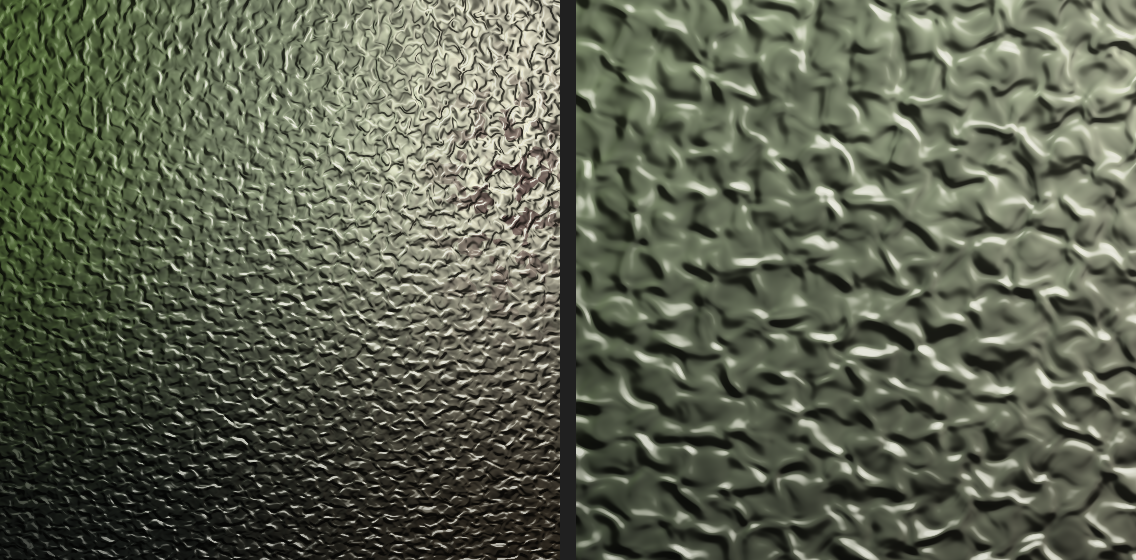
Left: the whole. Right: its middle third, enlarged.
Write a WebGL 1 fragment shader that draws this texture.

```glsl
precision highp float;
uniform vec2 u_resolution;

#define BUMPS 56.0
#define WARP 0.30
#define DETAIL 0.36
#define SLOPE 0.72
#define REFRACTION 0.05
#define FOLD 0.55
#define SHADOW 0.80
#define GLINT 0.95
#define GLOW_POS vec2(0.72, 0.70)

vec2 hashDir(vec2 cell) {
  float a = fract(sin(dot(cell, vec2(127.1, 311.7))) * 43758.545) * 6.2832;
  return vec2(cos(a), sin(a));
}

// Gradient noise, about -0.7 to 0.7
float noise(vec2 p) {
  vec2 i = floor(p), f = p - i;
  vec2 u = f * f * f * (f * (f * 6.0 - 15.0) + 10.0);
  vec2 e = vec2(1.0, 0.0);
  float low = mix(dot(hashDir(i), f), dot(hashDir(i + e.xy), f - e.xy), u.x);
  float high = mix(dot(hashDir(i + e.yx), f - e.yx), dot(hashDir(i + e.xx), f - e.xx), u.x);
  return mix(low, high, u.y);
}

// Relief of the glass: bumps get flatter and wider towards the bottom,
// and the turned second octave breaks up the lattice
float relief(vec2 p) {
  vec2 q = BUMPS * vec2(p.x, p.y * (1.4 - 0.3 * p.y));
  q += WARP * vec2(noise(q * 0.9 + 17.3), noise(q * 0.9 + 51.9)) * 2.0;
  vec2 turned = vec2(0.8 * q.x - 0.6 * q.y, 0.6 * q.x + 0.8 * q.y);
  return noise(q) + DETAIL * noise(turned * 1.75 + 8.4);
}

float glowAt(vec2 p) {
  vec2 d = (p - GLOW_POS) * vec2(2.8, 2.3);
  return exp(-dot(d, d));
}

// Blurred scene behind the glass
vec3 scene(vec2 p) {
  vec3 leaf = vec3(0.28, 0.36, 0.19);
  vec3 sage = vec3(0.40, 0.44, 0.345);
  vec3 cream = vec3(0.67, 0.66, 0.585);
  vec3 night = mix(vec3(0.07, 0.08, 0.07), vec3(0.15, 0.13, 0.10), smoothstep(0.2, 1.0, p.x));
  vec3 day = mix(leaf, sage, smoothstep(0.0, 0.45, p.x));
  day = mix(day, cream, smoothstep(0.45, 0.95, p.x));
  vec3 col = mix(night, day, smoothstep(0.02, 0.78, p.y));
  return col + vec3(0.13, 0.13, 0.12) * glowAt(p);
}

void main() {
  vec2 p = gl_FragCoord.xy / u_resolution;

  // Slope of the glass
  vec2 e = vec2(0.0010, 0.0);
  float h = relief(p);
  vec2 slope = vec2(relief(p + e.xy) - relief(p - e.xy),
                    relief(p + e.yx) - relief(p - e.yx));
  slope *= SLOPE / (2.0 * e.x * BUMPS);

  // Light comes from the glow, with an upward bias
  float glow = glowAt(p);
  vec2 toLight = GLOW_POS + vec2(0.0, 0.2) - p;
  toLight /= length(toLight) + 0.12;
  float lit = -dot(slope, toLight);
  float bright = smoothstep(0.3, 0.85, p.x) * smoothstep(0.35, 0.75, p.y);
  lit += FOLD * bright * sin(h * 12.0);

  // Uneven glass varies the tone and interrupts the bright lines
  float grain = noise(p * BUMPS * 0.9 + 33.0);
  float cloud = noise(p * 22.0 + 71.0);
  vec3 col = scene(p - slope * REFRACTION);
  col *= 1.0 + 0.30 * grain + 0.15 * cloud;

  // Dark reddish patches seen through the right side
  vec2 patchDist = (p - vec2(0.91, 0.66)) / vec2(0.12, 0.19);
  float patches = noise(p * 24.0 + 4.0) + 0.6 * noise(p * 52.0) + 0.4 * h;
  patches = smoothstep(0.10, 0.20, patches) * exp(-dot(patchDist, patchDist));
  col = mix(col, vec3(0.33, 0.25, 0.24), patches * 0.85);

  // Shaded and bright flanks
  col *= 1.0 + 0.30 * clamp(lit, -1.0, 1.0);
  float shade = smoothstep(0.05, 0.95, -lit + 0.25 * grain);
  col = mix(col, col * vec3(0.26, 0.26, 0.23), shade * SHADOW);

  // Sharp broken glints, strongest near the glow and weak on the far left
  float power = 0.20 + 0.55 * smoothstep(0.1, 0.55, p.x) * smoothstep(-0.1, 0.6, p.y);
  power = min(power + 0.35 * glow, 1.0) * GLINT;
  float glint = smoothstep(0.45, 1.05, lit + 0.55 * grain);
  col = mix(col, vec3(0.88, 0.88, 0.83), glint * power);

  // Tiny sparkles on the steepest crests
  float sparkle = smoothstep(1.0, 1.45, lit + 0.4 * grain) * smoothstep(0.0, 0.3, p.x);
  col = mix(col, vec3(0.95, 0.95, 0.92), sparkle * 0.55);

  gl_FragColor = vec4(clamp(col, 0.0, 1.0), 1.0);
}
```
